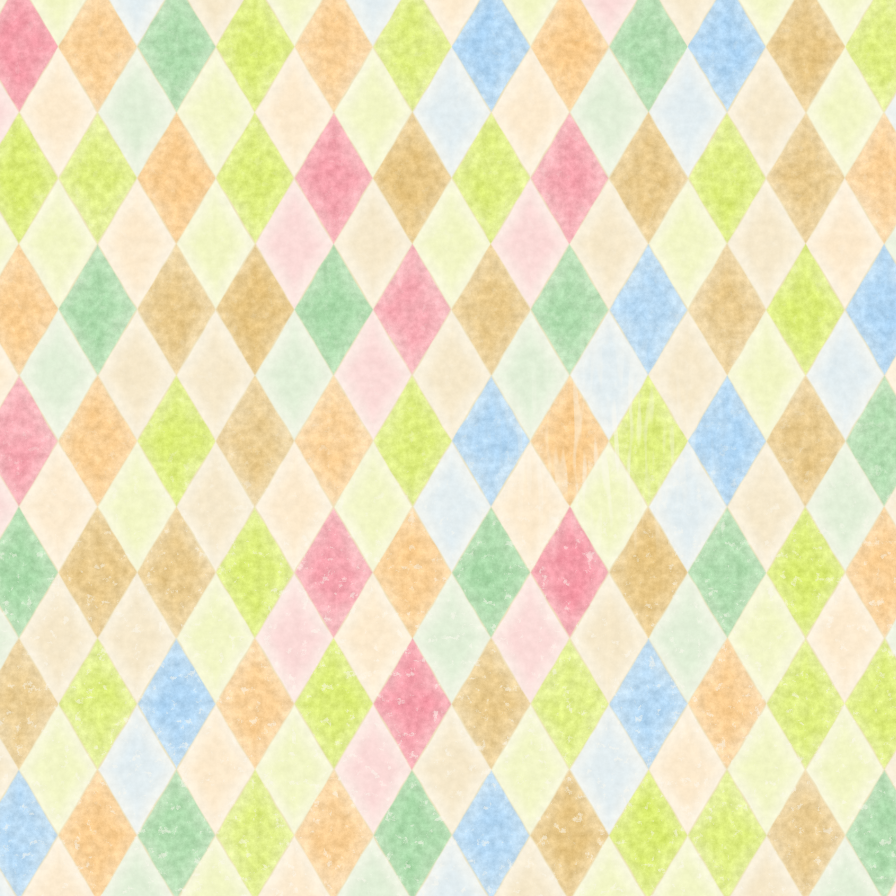
Reproduce this pattern procedurally as a WebGL 2 fragment shader.

```glsl
#version 300 es
precision highp float;

uniform vec2 u_resolution;
out vec4 fragColor;

// Layout, in canvas units
const vec2 PITCH = vec2(0.0878, 0.1467);
const vec2 ORIGIN = vec2(0.0212, 0.0677);
const float SEAM_WIDTH = 0.0011;
const float EDGE_WOBBLE = 0.0007;

// Paint
const vec3 PINK = vec3(0.965, 0.635, 0.675);
const vec3 BLUE = vec3(0.705, 0.845, 0.955);
const vec3 TAN = vec3(0.910, 0.785, 0.540);
const vec3 ORANGE = vec3(0.980, 0.810, 0.575);
const vec3 LIME = vec3(0.870, 0.930, 0.480);
const vec3 GREEN = vec3(0.690, 0.860, 0.680);
const vec3 PAPER = vec3(1.000, 0.985, 0.940);
const vec3 SEAM = vec3(0.940, 0.885, 0.730);
const float PALE_WASH = 0.65;
const float EDGE_FADE = 0.22;

// Wear
const float MOTTLE = 0.20;
const float GRAIN = 0.11;
const float FLECKS = 0.50;
const float SCRATCHES = 0.45;
const vec2 SCRATCH_CENTER = vec2(0.68, 0.50);

float hash(vec2 cell) {
  uvec2 q = uvec2(ivec2(cell)) * uvec2(1597334677u, 3812015801u);
  uint n = (q.x ^ q.y) * 1597334677u;
  n = (n ^ (n >> 15)) * 2246822519u;
  n ^= n >> 13;
  return float(n >> 8) / 16777216.0;
}

float cornerSlope(vec2 corner, vec2 offset) {
  float angle = 6.28318 * hash(corner);
  return dot(vec2(cos(angle), sin(angle)), offset);
}

float gradientNoise(vec2 p) {
  vec2 i = floor(p), f = p - i;
  vec2 s = f * f * f * (f * (f * 6.0 - 15.0) + 10.0);
  vec2 e = vec2(1.0, 0.0);
  float low = mix(cornerSlope(i, f), cornerSlope(i + e, f - e), s.x);
  float high = mix(cornerSlope(i + e.yx, f - e.yx), cornerSlope(i + 1.0, f - 1.0), s.x);
  return mix(low, high, s.y) * 1.4;
}

float fbm(vec2 p) {
  float sum = 0.0, amplitude = 0.5;
  for (int octave = 0; octave < 4; octave++) {
    sum += amplitude * gradientNoise(p);
    p = p * 2.03 + 17.3;
    amplitude *= 0.6;
  }
  return sum;
}

// Three diagonal colour families keep most neighbours distinct
vec3 diamondColor(vec2 id) {
  float pick = hash(id + 31.0);
  float family = mod(id.x + id.y, 3.0);
  if (family < 0.5) {
    if (pick < 0.36) return PINK;
    if (pick < 0.70) return BLUE;
    return pick < 0.85 ? LIME : TAN;
  }
  if (family < 1.5) return pick < 0.56 ? TAN : ORANGE;
  return pick < 0.54 ? LIME : GREEN;
}

void main() {
  vec2 uv = gl_FragCoord.xy / u_resolution;
  float pixel = 1.0 / min(u_resolution.x, u_resolution.y);

  // Strong diamonds sit on whole numbers, pale ones halfway between
  vec2 wobble = vec2(gradientNoise(uv * 45.0), gradientNoise(uv * 45.0 + 80.0));
  vec2 grid = (uv - ORIGIN + EDGE_WOBBLE * wobble) / PITCH;
  vec2 strongId = floor(grid + 0.5);
  vec2 paleId = floor(grid) + 1.0;
  vec2 local = abs(grid - strongId);
  float inset = 0.5 - local.x - local.y;
  float edge = inset / length(1.0 / PITCH);

  // Watercolour mottling, coarser in the strong paint
  float cloud = fbm(uv * 24.0);
  float grain = fbm(uv * 95.0 + 9.0);
  float rim = 1.0 - smoothstep(0.0, 0.30, abs(inset));
  float strength = hash(strongId + 77.0) - 0.5;
  float fade = EDGE_FADE * rim + MOTTLE * cloud + 0.16 * strength;
  vec3 strong = mix(diamondColor(strongId), PAPER, fade + 0.04);
  float paleFade = PALE_WASH + 0.18 * rim + 0.35 * MOTTLE * cloud;
  vec3 pale = mix(diamondColor(paleId), PAPER, paleFade);

  float inside = smoothstep(-pixel, pixel, edge);
  vec3 color = mix(pale, strong, inside);
  color += GRAIN * grain * mix(0.35, 1.0, inside);

  // Thin, broken seams
  float seam = 1.0 - smoothstep(SEAM_WIDTH - pixel, SEAM_WIDTH + pixel, abs(edge));
  color = mix(color, SEAM, seam * clamp(0.42 + 0.7 * cloud, 0.0, 0.8));

  // Rubbed flecks, more frequent in the lower half
  float wearZone = mix(1.0, 0.25, smoothstep(0.30, 0.60, uv.y));
  float fleck = smoothstep(0.20, 0.50, fbm(uv * 75.0 + 40.0));
  color = mix(color, PAPER, FLECKS * wearZone * fleck);

  // Vertical scratches near the middle right
  float streak = gradientNoise(vec2(uv.x * 130.0, uv.y * 16.0));
  float scratchZone = 1.0 - smoothstep(0.02, 0.16, length(uv - SCRATCH_CENTER));
  color = mix(color, PAPER, SCRATCHES * scratchZone * smoothstep(0.05, 0.45, streak));

  fragColor = vec4(clamp(color, 0.0, 1.0), 1.0);
}
```
